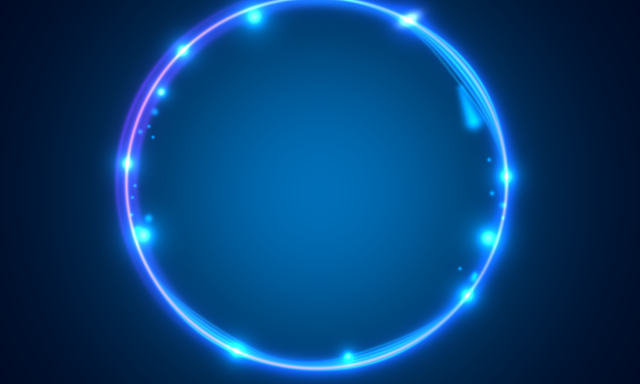
This background is drawn by a Shadertoy shader. Its source:

```glsl
// A neon ring of violet, blue and teal light with sparks, over a deep blue radial glow.
#define RING_CENTER vec2(-0.009, 0.024)
#define RING_RADIUS 0.495
#define RING_STRETCH vec2(1.0, 0.976)
#define CORE_WIDTH 0.0048
#define HALO_WIDTH 0.024
#define STRAND_SPREAD 0.048
#define SPARK_COUNT 10
#define DUST_COUNT 18
#define GLOW_FALLOFF 3.4

const vec3 NAVY   = vec3(0.0, 0.03, 0.125);
const vec3 AZURE  = vec3(0.0, 0.40, 0.59);
const vec3 BLUE   = vec3(0.08, 0.22, 0.80);
const vec3 VIOLET = vec3(0.46, 0.08, 0.75);
const vec3 TEAL   = vec3(0.08, 0.62, 0.58);
const vec3 CYAN   = vec3(0.0, 0.65, 1.0);
const vec3 PALE   = vec3(0.82, 0.80, 1.0);

float hash(float n) { return fract(sin(n * 91.7) * 4375.85); }

// Bell-shaped profile, 1 at the middle
float bell(float d, float width) { return exp(-d * d / (width * width)); }

// Smooth bump around an angle given in degrees
float lobe(float angle, float middle, float sharpness) {
    return exp(sharpness * (cos(angle - radians(middle)) - 1.0));
}

vec2 onRing(float degrees, float offset) {
    float a = radians(degrees);
    return RING_CENTER + (RING_RADIUS + offset) * RING_STRETCH * vec2(cos(a), sin(a));
}

// Pale hot point with a wide cyan bloom
vec3 spark(vec2 p, vec2 place, float size) {
    float d = length(p - place);
    return CYAN * (0.75 * bell(d, 0.026 * size) + 0.32 * bell(d, 0.06 * size))
         + vec3(0.5, 0.6, 0.4) * bell(d, 0.013 * size);
}

vec3 background(vec2 p) {
    float r = length(p);
    return NAVY + AZURE * exp(-GLOW_FALLOFF * r * r);
}

// Halo, hot core and fanned strands
vec3 ring(vec3 color, vec2 p) {
    vec2 q = (p - RING_CENTER) / RING_STRETCH;
    float angle = atan(q.y, q.x);
    float d = length(q) - RING_RADIUS;

    float violet = lobe(angle, 160.0, 3.5);
    float tealTop = lobe(angle, 37.0, 11.0);
    float tealLow = lobe(angle, 236.0, 14.0) + lobe(angle, 290.0, 12.0);
    float teal = tealTop + 0.8 * tealLow + 0.5 * lobe(angle, 88.0, 20.0);

    vec3 haloColor = mix(BLUE, VIOLET, 0.75 * violet);
    color += haloColor * (0.62 * bell(d, HALO_WIDTH) + 0.16 * bell(d, 2.2 * HALO_WIDTH));
    color += VIOLET * violet * (0.35 * bell(d - 0.025, 0.006) + 0.25 * bell(d + 0.024, 0.008));
    color += TEAL * teal * 0.42 * bell(d + 0.008, 0.017);

    // Strands peel inward from the ring where the teal light lies
    for (int i = 0; i < 5; i++) {
        float s = float(i) / 4.0;
        float peel = STRAND_SPREAD * (s - 0.2) * (tealTop + 0.75 * tealLow);
        color += TEAL * teal * (0.65 - 0.35 * s) * bell(d + peel, 0.0035);
    }

    float coreLight = 0.9 - 0.55 * lobe(angle, 88.0, 14.0)
                    - 0.4 * tealTop - 0.3 * lobe(angle, 325.0, 8.0);
    vec3 coreColor = mix(PALE, vec3(0.95, 0.65, 1.0), violet);
    return mix(color, coreColor, coreLight * bell(d, CORE_WIDTH));
}

// Tapered streak, widest at its head
vec3 comet(vec2 p, vec2 head, vec2 tail) {
    vec2 axis = tail - head;
    float t = clamp(dot(p - head, axis) / dot(axis, axis), 0.0, 1.0);
    float d = length(p - head - axis * t);
    return CYAN * (1.0 - 0.55 * t) * bell(d, mix(0.021, 0.011, t));
}

void mainImage(out vec4 fragColor, in vec2 fragCoord) {
    vec2 p = (fragCoord - 0.5 * iResolution.xy) / iResolution.y;
    vec3 color = ring(background(p), p);

    // Sparks at a swaying angular step, alternating on and inside the ring
    for (int i = 1; i <= SPARK_COUNT; i++) {
        float n = float(i);
        float degrees = 64.5 + 30.0 * n + 15.0 * cos(0.8976 * (n - 1.0))
                      + 4.0 * cos(2.8 * (n - 6.0));
        float size = 0.75 + 0.25 * cos(1.5708 * (n - 1.0));
        color += spark(p, onRing(degrees, -0.024 * mod(n, 2.0)), size);
    }

    // Fine dust beside the left and right arcs
    for (int i = 0; i < DUST_COUNT; i++) {
        float n = float(i);
        float middle = mod(n, 2.0) < 0.5 ? -10.0 : 172.0;
        vec2 place = onRing(middle + 46.0 * (hash(n + 1.0) - 0.5), -0.06 * hash(n + 31.0));
        float size = mix(0.004, 0.010, pow(hash(n + 67.0), 2.0));
        color += CYAN * 0.6 * bell(length(p - place), size);
    }

    // Bright flare at the upper right, stretched along the ring
    vec2 flare = p - onRing(61.0, 0.004);
    flare = mat2(0.875, 0.485, -0.485, 0.875) * vec2(flare.x, -flare.y);
    color += vec3(0.75, 0.8, 0.75) * bell(length(flare * vec2(0.5, 1.0)), 0.014);
    color += BLUE * 0.6 * bell(length(flare), 0.05);

    color += comet(p, vec2(0.400, 0.185), vec2(0.367, 0.268));
    fragColor = vec4(clamp(color, 0.0, 1.0), 1.0);
}
```
